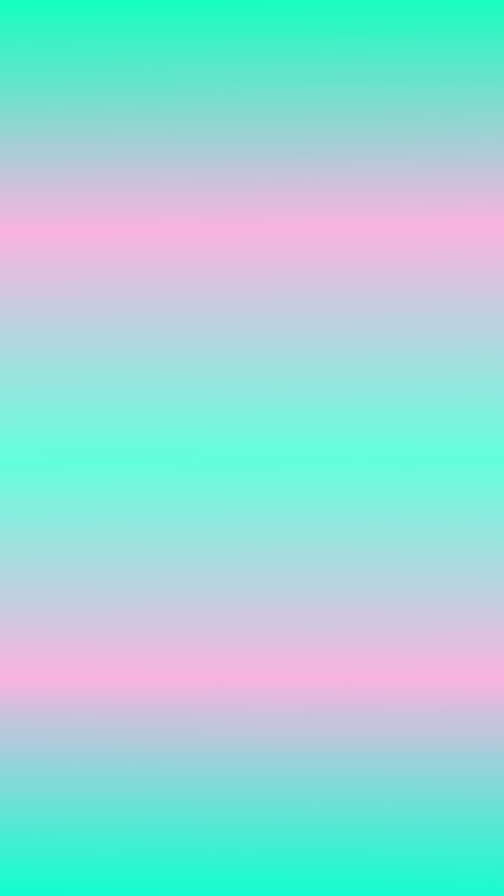
This background is drawn by a WebGL 1 fragment shader. Its source:

```glsl
precision highp float;
uniform vec2 u_resolution;

#define LOWER_PINK 0.243
#define MIDDLE_MINT 0.487
#define UPPER_PINK 0.745
#define STREAK_SHIFT 0.012
#define STREAK_LENGTH 1.6
#define STREAK_ROWS 110.0

const vec3 AQUA = vec3(0.09, 0.99, 0.81);
const vec3 PINK = vec3(0.98, 0.70, 0.88);
const vec3 MINT = vec3(0.38, 1.0, 0.86);
const vec3 GREEN = vec3(0.08, 1.0, 0.75);

float hash(vec2 p) {
  return fract(sin(dot(p, vec2(127.1, 311.7))) * 4375.85);
}

float noise(vec2 p) {
  vec2 cell = floor(p);
  vec2 f = fract(p);
  f = f * f * (3.0 - 2.0 * f);
  float low = mix(hash(cell), hash(cell + vec2(1.0, 0.0)), f.x);
  float high = mix(hash(cell + vec2(0.0, 1.0)), hash(cell + 1.0), f.x);
  return mix(low, high, f.y);
}

// Wide, thin streaks at two scales, centred on zero
float streaks(vec2 uv) {
  float fine = noise(uv * vec2(STREAK_LENGTH, STREAK_ROWS));
  float broad = noise(uv * vec2(STREAK_LENGTH, STREAK_ROWS * 0.4) + 17.0);
  return 0.6 * fine + 0.4 * broad - 0.5;
}

// Vertical blend through the five colour stops
vec3 bands(float y) {
  float fromBase = clamp(y / LOWER_PINK, 0.0, 1.0);
  vec3 color = mix(AQUA, PINK, pow(fromBase, 1.15));
  color = mix(color, MINT, clamp((y - LOWER_PINK) / (MIDDLE_MINT - LOWER_PINK), 0.0, 1.0));
  color = mix(color, PINK, clamp((y - MIDDLE_MINT) / (UPPER_PINK - MIDDLE_MINT), 0.0, 1.0));
  return mix(color, GREEN, clamp((y - UPPER_PINK) / (1.0 - UPPER_PINK), 0.0, 1.0));
}

void main() {
  vec2 uv = gl_FragCoord.xy / u_resolution;
  // Streaks shift the blend; a slight tilt grows towards the top
  float tilt = (uv.x - 0.5) * (uv.y - 0.4) * 0.015;
  float y = uv.y - tilt + STREAK_SHIFT * streaks(uv);
  gl_FragColor = vec4(bands(y), 1.0);
}
```
